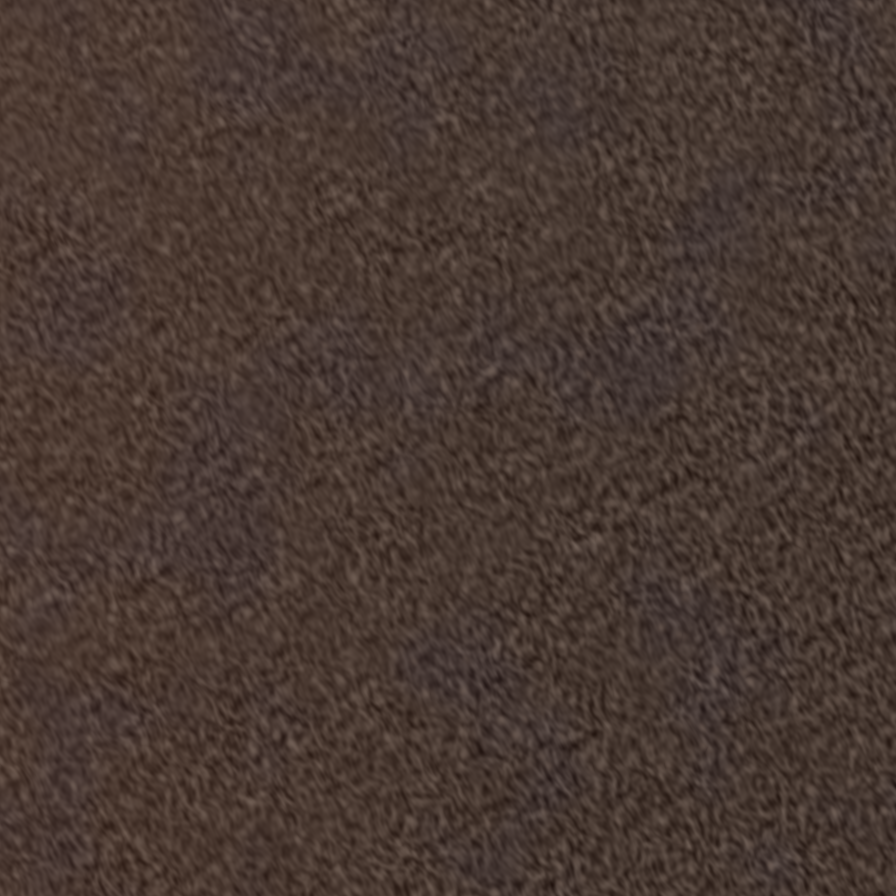
This texture is drawn by a WebGL 1 fragment shader. Its source:

```glsl
precision highp float;
uniform vec2 u_resolution;

#define BASE_COLOR vec3(0.278, 0.221, 0.192)
#define WARM_TINT vec3(0.018, 0.002, -0.004)
#define COOL_TINT vec3(-0.012, -0.004, 0.014)
#define SPECK_COLOR vec3(0.47, 0.40, 0.36)
#define GRAIN_DIR vec2(0.5, -0.866)
#define GRAIN_FREQ vec2(118.0, 66.0)
#define GRAIN_CONTRAST 0.19
#define SPECK_CELLS 54.0
#define SPECK_SHARE 0.3

vec2 hash22(vec2 p) {
  vec3 q = fract(p.xyx * vec3(0.1031, 0.1030, 0.0973));
  q += dot(q, q.yzx + 33.33);
  return fract((q.xx + q.yz) * q.zy);
}

float cornerSlope(vec2 cell, vec2 offset) {
  vec2 slope = hash22(cell) * 2.0 - 1.0;
  return dot(slope * inversesqrt(dot(slope, slope) + 0.001), offset);
}

// Gradient noise, roughly -0.7 to 0.7
float noise(vec2 p) {
  vec2 i = floor(p), f = fract(p);
  vec2 w = f * f * f * (f * (f * 6.0 - 15.0) + 10.0);
  vec2 e = vec2(1.0, 0.0);
  float low = mix(cornerSlope(i, f), cornerSlope(i + e, f - e), w.x);
  float high = mix(cornerSlope(i + e.yx, f - e.yx), cornerSlope(i + 1.0, f - 1.0), w.x);
  return mix(low, high, w.y);
}

// Coordinates across and along the grain
vec2 toGrain(vec2 p) {
  return vec2(dot(p, vec2(-GRAIN_DIR.y, GRAIN_DIR.x)), dot(p, GRAIN_DIR));
}

// Sparse soft pale flecks, one candidate per cell
float specks(vec2 p) {
  vec2 g = p * SPECK_CELLS;
  vec2 home = floor(g);
  float cover = 0.0;
  for (int y = -1; y <= 1; y++) {
    for (int x = -1; x <= 1; x++) {
      vec2 cell = home + vec2(float(x), float(y));
      vec2 kind = hash22(cell + 71.3);
      vec2 d = toGrain(g - cell - hash22(cell + 19.7));
      d.y *= mix(0.55, 1.0, kind.y);
      float radius = mix(0.17, 0.30, kind.y);
      float shape = exp(-dot(d, d) / (radius * radius));
      float strength = step(kind.x, SPECK_SHARE) * mix(0.25, 0.8, kind.x / SPECK_SHARE);
      cover = max(cover, shape * strength);
    }
  }
  return cover;
}

void main() {
  vec2 p = gl_FragCoord.xy / u_resolution.y;

  // Slightly bent grain in two sizes
  vec2 bend = vec2(noise(p * 24.0 + 5.0), noise(p * 24.0 + 47.0)) * 0.006;
  vec2 q = toGrain(p + bend);
  float grain = 0.72 * noise(q * GRAIN_FREQ + 13.0)
              + 0.42 * noise(q * GRAIN_FREQ * 1.6 + 91.0);

  // Relief is rougher toward the lower right and varies in patches
  float slope = clamp(0.5 + 0.5 * (p.x - p.y), 0.0, 1.0);
  float patches = noise(p * 9.0 + 3.0) + 0.6 * noise(p * 21.0 + 31.0);
  float roughness = clamp(0.7 + 0.55 * slope + 0.5 * patches, 0.35, 1.5);

  // Broad colour drift
  float warmth = 1.0 - smoothstep(0.0, 0.75, p.x);
  float coolness = smoothstep(-0.1, 0.5, noise(p * 6.0 + 17.0) + 0.4 * noise(p * 17.0 + 8.0));
  vec3 color = BASE_COLOR + WARM_TINT * warmth + COOL_TINT * coolness;
  color += 0.010 - 0.022 * slope + 0.018 * noise(p * 14.0 + 61.0);

  color += grain * roughness * GRAIN_CONTRAST * vec3(1.0, 0.97, 0.92);
  color = mix(color, SPECK_COLOR, specks(p) * 0.75);
  gl_FragColor = vec4(clamp(color, 0.0, 1.0), 1.0);
}
```
